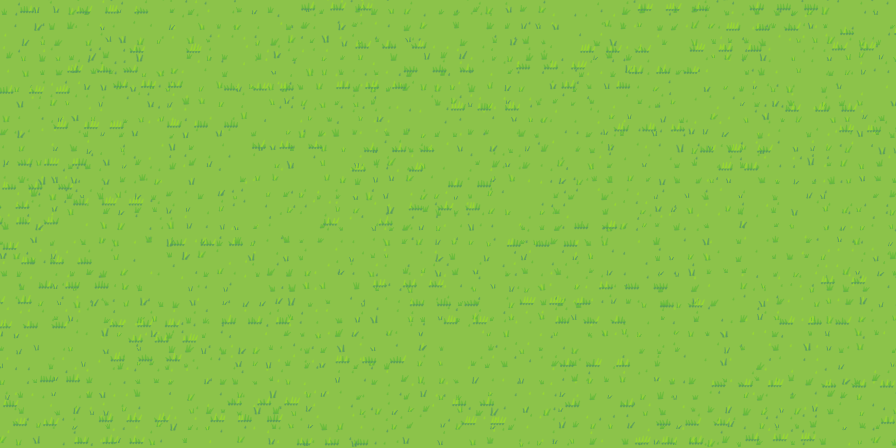
A WebGL 1 fragment shader for this texture:

```glsl
precision highp float;
// Flat green meadow strewn with rows of grass tufts, small sprouts and specks.
uniform vec2 u_resolution;

const vec3 MEADOW = vec3(0.55, 0.765, 0.29);
const vec3 LEAF = vec3(0.39, 0.73, 0.22);
const vec3 LIME = vec3(0.60, 0.86, 0.17);
const vec3 SHADE = vec3(0.33, 0.59, 0.38);

float softness;

float hash(vec2 p) {
  vec3 q = fract(vec3(p.xyx) * 0.1031);
  q += dot(q, q.yzx + 33.33);
  return fract((q.x + q.y) * q.z);
}

// Coverage of a blade that tapers from base to tip.
float blade(vec2 p, vec2 base, vec2 tip, float width) {
  vec2 axis = tip - base;
  float t = clamp(dot(p - base, axis) / dot(axis, axis), 0.0, 1.0);
  float d = length(p - base - axis * t) - width * (1.0 - 0.6 * t);
  return 1.0 - smoothstep(-softness, softness, d);
}

// Tiny lone specks of light and shade.
vec3 addSpecks(vec3 col, vec2 p) {
  vec2 g = p / 0.85;
  vec2 id = floor(g);
  if (hash(id + 7.0) > 0.45) return col;
  vec2 center = 0.25 + 0.5 * vec2(hash(id + 11.0), hash(id + 23.0));
  vec2 q = (fract(g) - center) * 0.85;
  float cover = blade(q, vec2(0.0), vec2(0.03, 0.1), 0.065);
  float kind = hash(id + 31.0);
  vec3 tint = kind < 0.3 ? LIME : (kind < 0.65 ? LEAF : SHADE);
  return mix(col, tint, 0.75 * cover);
}

// Small fans of three blades over a short shadow.
vec3 addSprouts(vec3 col, vec2 p) {
  vec2 cell = vec2(1.2, 1.1);
  vec2 g = p / cell;
  g.x += 0.5 * hash(vec2(floor(g.y), 3.0));
  vec2 id = floor(g);
  if (hash(id + 41.0) > 0.62) return col;
  float kind = hash(id + 53.0);
  float size = mix(0.65, 1.15, hash(id + 59.0));
  vec2 root = vec2(0.35 + 0.3 * hash(id + 61.0), 0.12 + 0.3 * hash(id + 67.0));
  vec2 q = (fract(g) - root) * cell / size;
  float lean = 0.24 * (hash(id + 71.0) - 0.4);
  col = mix(col, SHADE, 0.7 * blade(q, vec2(-0.12, 0.0), vec2(0.14, 0.0), 0.055));
  for (int i = 0; i < 3; i++) {
    float k = float(i) - 1.0;
    float height = 0.22 + 0.2 * hash(id + 79.0 + k * 5.0);
    float cover = blade(q, vec2(0.08 * k, 0.03), vec2(0.19 * k + lean, height), 0.065);
    vec3 tint = i == 1 ? mix(LEAF, LIME, step(0.4, kind)) : mix(LEAF, SHADE, step(0.7, kind));
    col = mix(col, tint, 0.85 * cover);
  }
  return col;
}

// Wide tufts, standing three abreast, each on a dotted dark foot.
vec3 addTufts(vec3 col, vec2 p) {
  vec2 cell = vec2(2.0, 1.4);
  vec2 g = p / cell;
  g.x += 4.0 * hash(vec2(floor(g.y), 83.0));
  vec2 id = floor(g);
  vec2 group = vec2(floor(id.x / 4.0), id.y);
  bool gap = mod(id.x, 4.0) > 2.5;
  if (gap || hash(group + 89.0) > 0.44 || hash(id + 97.0) > 0.92) return col;
  vec2 root = vec2(0.45 + 0.1 * hash(id + 101.0), 0.12 + 0.35 * hash(group + 103.0));
  vec2 q = (fract(g) - root) * cell;
  for (int i = 0; i < 5; i++) {
    float k = float(i) - 2.0;
    float r = hash(id * 3.0 + vec2(k, 109.0));
    float height = 0.28 + 0.3 * r - 0.05 * abs(k);
    vec2 base = vec2(0.2 * k, 0.06);
    vec2 tip = vec2(0.23 * k + 0.24 * (r - 0.4), height);
    vec3 tint = mix(LEAF, LIME, step(0.62, r));
    col = mix(col, tint, 0.85 * blade(q, base, tip, 0.075));
    float foot = blade(q, vec2(0.2 * k - 0.03, 0.0), vec2(0.2 * k + 0.04, 0.05), 0.07);
    col = mix(col, SHADE, 0.85 * foot);
  }
  return col;
}

void main() {
  vec2 p = gl_FragCoord.xy / u_resolution.y * 32.0;
  softness = 0.02 + 18.0 / u_resolution.y;
  vec3 col = MEADOW;
  col = addSpecks(col, p);
  col = addSprouts(col, p);
  col = addTufts(col, p);
  gl_FragColor = vec4(col, 1.0);
}
```
